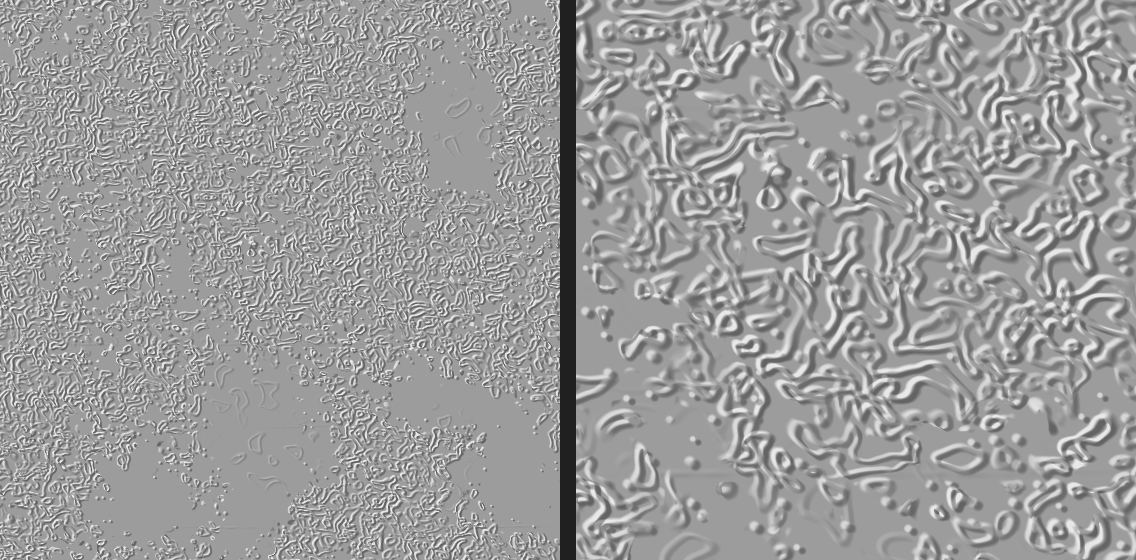
Left: the whole. Right: its middle third, enlarged.
Give the GLSL for this texture map, as a WebGL 1 fragment shader.

```glsl
precision highp float;
// Grey embossed relief: thin winding ridges and small rings crowd into ragged
// patches between smooth hollows. Ridges are noise contours of even width,
// lit by the height difference along a light from the upper left.
uniform vec2 u_resolution;

float hash(vec2 p) {
  return fract(sin(dot(p, vec2(127.1, 311.7))) * 43758.5453);
}

float slope(vec2 cell, vec2 offset) {
  float angle = 6.2832 * hash(cell);
  return dot(vec2(cos(angle), sin(angle)), offset);
}

// Gradient noise, roughly -0.7 to 0.7
float noise(vec2 p) {
  vec2 i = floor(p), f = fract(p);
  vec2 u = f * f * f * (f * (f * 6.0 - 15.0) + 10.0);
  vec2 x = vec2(1.0, 0.0);
  return mix(mix(slope(i, f), slope(i + x, f - x), u.x),
             mix(slope(i + x.yx, f - x.yx), slope(i + 1.0, f - 1.0), u.x), u.y);
}

float fbm(vec2 p) {
  float sum = 0.0, amp = 0.9;
  for (int k = 0; k < 4; k++) {
    sum += amp * noise(p);
    p = mat2(1.6, 1.2, -1.2, 1.6) * p + 7.3;
    amp *= 0.88;
  }
  return sum;
}

// Ridge of even width along one noise level
float contour(vec2 p, float level, float halfWidth) {
  const float e = 0.05;
  float n = noise(p);
  vec2 g = vec2(noise(p + vec2(e, 0.0)), noise(p + vec2(0.0, e))) - n;
  float d = abs(n - level) / (length(g) / e + 0.15);
  return 1.0 - smoothstep(0.15 * halfWidth, halfWidth, d);
}

// Isolated round bumps, one at most per cell
float bumps(vec2 p, float chance) {
  vec2 cell = floor(p);
  vec2 centre = 0.35 + 0.3 * vec2(hash(cell + 3.7), hash(cell + 9.1));
  float radius = mix(0.18, 0.36, hash(cell + 5.3));
  float bump = 1.0 - smoothstep(0.35 * radius, radius, length(fract(p) - centre));
  return bump * smoothstep(0.0, 0.04, chance - hash(cell + 1.9));
}

float hollow(vec2 p, vec2 centre, vec2 radius) {
  vec2 d = (p - centre) / radius;
  return exp(-dot(d, d));
}

// Broken, nearly level hairlines
float hairlines(vec2 p) {
  float y = p.y * 7.0 + 0.03 * noise(p * 9.0);
  float row = floor(y);
  float line = 1.0 - smoothstep(0.0, 0.02, abs(fract(y) - 0.2 - 0.6 * hash(vec2(row, 4.0))));
  return line * smoothstep(0.05, 0.25, noise(vec2(p.x * 4.0, row * 3.7)))
              * (0.6 + noise(vec2(p.x * 90.0, row + 0.5)));
}

float height(vec2 p, float density, float faint) {
  float crowd = smoothstep(-0.4, 0.35, density);
  vec2 warp = vec2(noise(p * 26.0), noise(p * 26.0 + 31.7));
  float ridge = contour(p * 76.0 + warp * 0.9, mix(0.85, 0.07, crowd), 0.22);
  ridge *= clamp(0.88 + 0.9 * warp.x, 0.3, 1.1);
  float rings = smoothstep(-0.5, -0.2, density) * contour(p * 47.0 + warp * 0.4, 0.36, 0.12);
  float dots = 0.8 * bumps(p * 78.0, 0.36 * smoothstep(-1.0, 0.2, density));
  float trace = 0.32 * faint * contour(p * 34.0 + warp * 0.5, 0.22, 0.09);
  float hair = 0.16 * (1.0 - crowd) * hairlines(p);
  return max(max(max(ridge, 0.85 * rings), dots), max(trace, hair));
}

void main() {
  vec2 p = gl_FragCoord.xy / min(u_resolution.x, u_resolution.y);

  // Patches of ridges, cleared by a few broad hollows
  float clear = hollow(p, vec2(0.45, 0.27), vec2(0.13, 0.11))
              + hollow(p, vec2(0.82, 0.76), vec2(0.07, 0.10))
              + hollow(p, vec2(0.93, 0.15), vec2(0.07, 0.12))
              + hollow(p, vec2(0.80, 0.28), vec2(0.10, 0.04))
              + hollow(p, vec2(0.32, 0.53), vec2(0.03, 0.08))
              + hollow(p, vec2(0.24, 0.09), vec2(0.08, 0.07))
              + hollow(p, vec2(0.45, 0.11), vec2(0.06, 0.07));
  float density = 0.45 + fbm(p * 6.5 + 2.4) - 1.8 * clear;

  // Low-relief rings left inside some hollows
  float faint = hollow(p, vec2(0.43, 0.34), vec2(0.11, 0.07))
              + smoothstep(0.2, 0.4, noise(p * 5.0 + 12.6));
  faint = min(faint * 1.4, 1.0) * (1.0 - smoothstep(-0.2, 0.2, density));

  // Emboss, with slightly broader shadows than lights
  vec2 away = vec2(0.0017, -0.0011);
  float relief = height(p + away, density, faint) - height(p - away, density, faint);
  float light = 0.30 * pow(clamp(relief, 0.0, 1.0), 1.15);
  float shade = 0.22 * pow(clamp(-relief, 0.0, 1.0), 0.85);
  gl_FragColor = vec4(vec3(0.61 + light - shade), 1.0);
}
```
